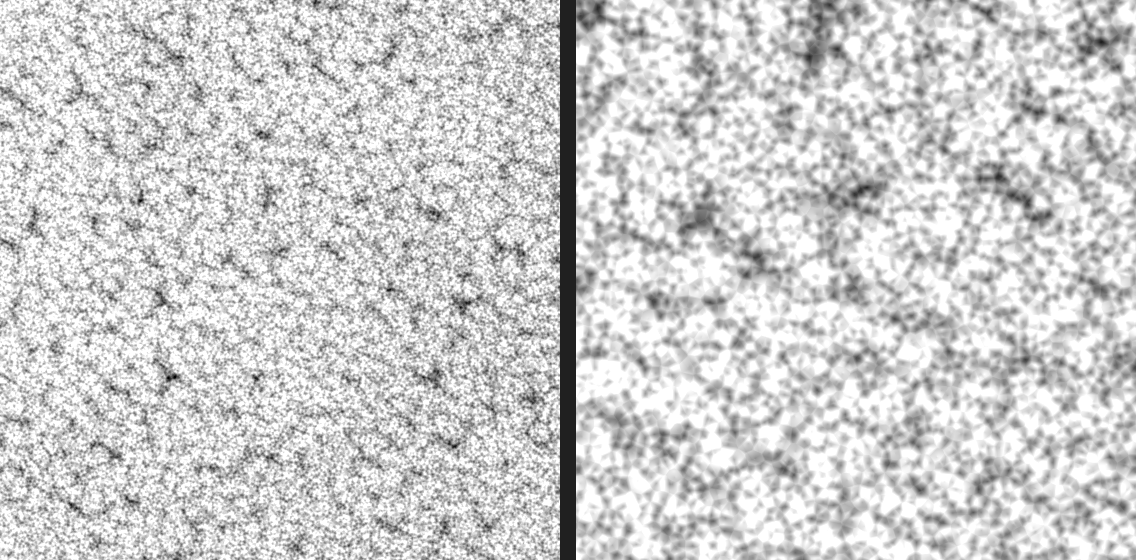
Left, the full canvas; right, a detail of the centre.
A three.js fragment shader for this texture:

```glsl
varying vec2 vUv;

vec2 hash2(vec2 cell) {
  vec2 h = vec2(dot(cell, vec2(127.1, 311.7)), dot(cell, vec2(269.5, 183.3)));
  return fract(sin(h) * 43758.545);
}

// Distance to the nearest jittered point, one point per unit cell
float cellular(vec2 p) {
  vec2 cell = floor(p);
  float nearest = 4.0;
  for (int y = -1; y <= 1; y++) {
    for (int x = -1; x <= 1; x++) {
      vec2 neighbour = cell + vec2(float(x), float(y));
      vec2 offset = neighbour + hash2(neighbour) - p;
      nearest = min(nearest, dot(offset, offset));
    }
  }
  return sqrt(nearest);
}

vec2 rotate(vec2 p, float angle) {
  float c = cos(angle), s = sin(angle);
  return vec2(c * p.x - s * p.y, s * p.x + c * p.y);
}

// Broad uneven tone from layered, bent sines
float unevenness(vec2 p) {
  float sum = 0.0;
  float amplitude = 0.5;
  for (int i = 0; i < 4; i++) {
    p = rotate(p, 1.1) * 1.6 + 2.3;
    sum += amplitude * sin(p.x + 1.3 * sin(p.y)) * sin(p.y + 0.7);
    amplitude *= 0.8;
  }
  return sum;
}

void main() {
  // Soft clumps, slightly drawn out along the falling diagonal
  vec2 diagonal = rotate(vUv, 0.6) * vec2(0.85, 1.12);
  float clump = cellular(diagonal * 36.0 + 7.0);
  float lump = cellular(rotate(vUv, 1.0) * 74.0 + 31.0);

  // Fine grain: bright specks and dark specks
  float brightSpeck = cellular(rotate(vUv, 0.35) * 132.0 + 3.0);
  float darkSpeck = cellular(rotate(vUv, 0.8) * 150.0 + 19.0);

  float tone = 0.79;
  tone -= 0.46 * (clump - 0.47);
  tone -= 0.20 * smoothstep(0.65, 1.05, clump);
  tone -= 0.34 * (lump - 0.47);
  tone += 0.46 * (darkSpeck - brightSpeck);
  tone += 0.05 * unevenness(vUv * 5.0);
  tone += 0.07 * (0.5 - vUv.x) + 0.02 * (vUv.y - 0.5);

  gl_FragColor = vec4(vec3(clamp(tone, 0.0, 1.0)), 1.0);
}
```
